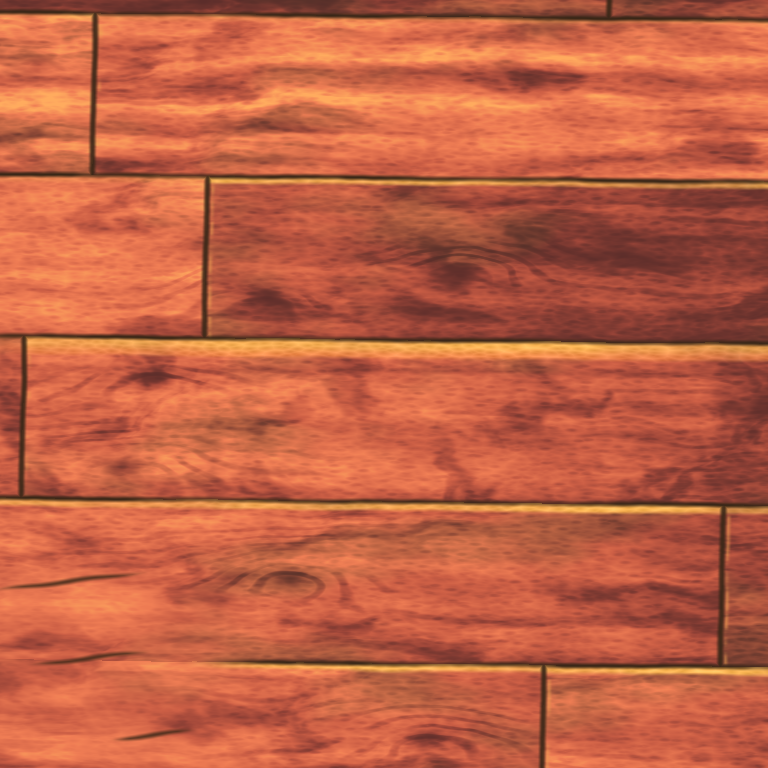
Write a Shadertoy shader that draws this texture.

```glsl
// Worn wooden floor: staggered planks in slightly tilted rows, with dark seams,
// sunlit upper bevels, knots, stains and a few cracks. Layered sines bend the
// grain and cellular noise supplies the fine fibres and pores.

const float ROW_HEIGHT = 0.2107;
const int KNOTS = 6;

// Per row, top to bottom: joint x, left tone, right tone, bevel height
const vec4 ROWS[6] = vec4[6](
    vec4(0.794, 0.36, 0.42, 0.000), vec4(0.122, 0.74, 0.74, 0.004),
    vec4(0.268, 0.77, 0.45, 0.005), vec4(0.030, 0.54, 0.67, 0.020),
    vec4(0.940, 0.66, 0.54, 0.007), vec4(0.706, 0.65, 0.78, 0.006));

// Knot centres: x across the canvas, y in rows
const vec2 KNOT_AT[KNOTS] = vec2[KNOTS](
    vec2(0.345, 1.73), vec2(0.60, 1.58), vec2(0.20, 2.26),
    vec2(0.16, 2.80), vec2(0.38, 3.48), vec2(0.555, 4.47));

vec2 hash2(vec2 p) {
    p = vec2(dot(p, vec2(127.1, 311.7)), dot(p, vec2(269.5, 183.3)));
    return fract(sin(p) * 43758.5);
}

// Distance to the nearest scattered cell centre
float cells(vec2 p) {
    vec2 cell = floor(p), local = fract(p);
    float nearest = 2.0;
    for (int j = -1; j <= 1; j++)
        for (int i = -1; i <= 1; i++) {
            vec2 o = vec2(i, j);
            nearest = min(nearest, length(o + hash2(cell + o) - local));
        }
    return nearest;
}

// Rotated, layered sines, roughly -1 to 1
float waves(vec2 p) {
    float sum = 0.0, amp = 0.5;
    for (int i = 0; i < 5; i++) {
        sum += amp * sin(p.x + 1.7 * sin(p.y + float(i)));
        p = mat2(1.2, 1.4, -1.4, 1.2) * p;
        amp *= 0.58;
    }
    return sum;
}

// Coverage of a line with the given half width and softness
float stroke(float d, float halfWidth, float soft) {
    return 1.0 - smoothstep(halfWidth - soft, halfWidth + soft, abs(d));
}

// Tone 0..1 from dark brown through red to amber, easing out in the darks
vec3 woodColor(float tone) {
    float eased = tone < 0.25 ? 0.25 * exp(tone * 4.0 - 1.0) : tone;
    float t = min(eased, 1.0) * 4.0;
    vec3 c = mix(vec3(0.34, 0.17, 0.16), vec3(0.61, 0.27, 0.22), min(t, 1.0));
    c = mix(c, vec3(0.80, 0.37, 0.27), clamp(t - 1.0, 0.0, 1.0));
    c = mix(c, vec3(0.94, 0.49, 0.33), clamp(t - 2.0, 0.0, 1.0));
    return mix(c, vec3(1.00, 0.67, 0.37), clamp(t - 3.0, 0.0, 1.0));
}

// x: how far knots push the grain aside, y: darkness of their cores
vec2 knots(vec2 p) {
    vec2 sum = vec2(0.0);
    for (int i = 0; i < KNOTS; i++) {
        vec2 d = (p - KNOT_AT[i]) * vec2(10.0, 5.0);
        sum += exp(-dot(d, d) * vec2(1.0, 16.0));
    }
    return sum;
}

// Long, tapering cracks in the lower left
float cracks(vec2 uv, float soft) {
    float sum = 0.0;
    for (int i = 0; i < 3; i++) {
        float n = float(i);
        vec2 d = uv - vec2(0.09 + 0.0275 * n * n, 0.243 - 0.1 * n);
        float along = clamp(1.0 - abs(d.x) / (0.11 - 0.025 * n), 0.0, 1.0);
        float across = d.y - 0.12 * d.x - 0.001 * sin(d.x * 60.0);
        sum += stroke(across, 0.003 * sqrt(along), soft) * smoothstep(0.0, 0.5, along);
    }
    return sum;
}

void mainImage(out vec4 fragColor, in vec2 fragCoord) {
    vec2 uv = fragCoord / iResolution.xy;
    float soft = max(0.003, 1.0 / iResolution.y);

    // Plank layout
    float wobble = 0.001 * waves(uv * 22.0);
    float v = (0.979 - uv.y - 0.010 * (uv.x - 0.5) + wobble) / ROW_HEIGHT;
    float row = floor(v), f = v - row;
    vec4 plank = ROWS[clamp(int(row) + 1, 0, 5)];
    float jointX = uv.x - plank.x + wobble + 0.004 * (f - 0.5);
    float side = step(0.0, jointX);
    vec2 seed = hash2(vec2(row, side)) * 20.0;
    vec2 p = vec2(uv.x, v);
    float top = 1.0 - step(1.0, v);
    float blotched = step(2.0, v) * step(v, 3.0);
    float worn = (1.0 - smoothstep(0.22, 0.36, uv.x)) * smoothstep(3.3, 3.6, v);

    // Grain: bands, figure lines, fibres, pores and stains
    vec2 knot = knots(p);
    float bend = waves(p * vec2(6.0, 3.0) + seed);
    float streak = waves(p * vec2(3.5, 14.0) + seed.yx + 0.6 * bend);
    float mottle = waves(p * vec2(34.0, 9.0) + seed + streak);
    float band = sin(v * 24.0 + 1.2 * bend + 3.0 * uv.x);
    float rings = sin(v * 62.0 + 17.0 * knot.x + 6.0 * bend + seed.x);
    float figure = smoothstep(0.1, 1.0, rings) * smoothstep(-0.3, 0.6, waves(p * 9.0 + seed));
    float fibre = cells(p * vec2(55.0, 36.0) + vec2(bend, 0.0) + seed) - 0.5;
    float pore = 1.0 - smoothstep(0.08, 0.32, cells(p * vec2(30.0, 22.0) + seed.yx));
    vec2 spread = mix(vec2(12.0, 8.0), vec2(24.0, 5.0), blotched);
    float stain = smoothstep(0.1, 1.0, waves(p * spread + seed.yx + bend));

    float tone = mix(plank.y, plank.z, side) - 0.24 * smoothstep(0.35, 1.0, uv.x) * (1.0 - 0.7 * top);
    tone += mix(0.16, 0.21, top) * streak + 0.09 * mottle + 0.13 * top * band;
    tone += (0.15 * fibre - 0.10 * pore) * (1.0 - 0.5 * worn);
    tone -= 0.31 * stain + (0.13 + 0.13 * knot.x) * figure;
    tone -= 0.5 * knot.y + 0.20 * exp(-(1.0 - f) * 20.0);
    tone -= 0.20 * blotched * stroke(f - 0.19, 0.01, 0.03) * (0.8 + mottle);
    tone -= 0.22 * blotched * smoothstep(0.90, 0.94, uv.x + 0.02 * bend);
    vec3 color = woodColor(tone);
    float faded = smoothstep(0.1, 0.8, bend) * (1.0 - smoothstep(0.45, 0.8, tone));
    color = mix(color, color * vec3(0.90, 1.04, 0.96), faded);

    // Bevel catching light, rubbed away at the lower left
    float below = f * ROW_HEIGHT + 0.002 * streak;
    float bevel = step(0.001, plank.w) * (1.0 - smoothstep(plank.w, plank.w + 0.007, below));
    float lit = mix(0.25, 0.9, max(side * step(1.0, row), step(2.5, row)));
    bevel *= (1.0 - worn) * lit * (0.9 + 0.3 * bend);
    vec3 amber = mix(vec3(1.0, 0.73, 0.35), vec3(0.97, 0.56, 0.31), smoothstep(0.006, 0.022, below));
    color = mix(color, amber + 0.15 * fibre, clamp(bevel, 0.0, 1.0));
    float glint = 0.55 * stroke(jointX - 0.007, 0.002, soft) * smoothstep(-0.4, 0.5, streak);
    color = mix(color, vec3(0.92, 0.62, 0.32), glint);

    // Seams of uneven depth, joints and cracks
    float depth = clamp(0.85 + 0.3 * waves(uv * vec2(16.0, 9.0)), 0.5, 1.0);
    float seam = depth * stroke(min(f, 1.0 - f) * ROW_HEIGHT, 0.0028, soft);
    seam *= 1.0 - worn * step(v, 4.5);
    float dark = max(seam, 0.9 * stroke(jointX, 0.0035, soft));
    dark = max(dark, 0.8 * cracks(uv, soft));
    color = mix(color, vec3(0.22, 0.15, 0.09), dark);

    fragColor = vec4(color, 1.0);
}
```
